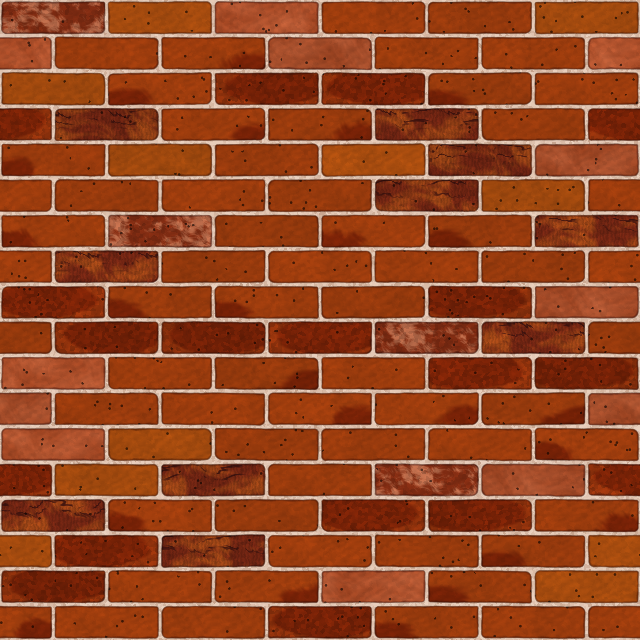
Write a Shadertoy shader that draws this texture.

```glsl
float hash(vec2 p) {
    vec3 q = fract(p.xyx * 0.1031);
    q += dot(q, q.yzx + 33.33);
    return fract((q.x + q.y) * q.z);
}

// Wrapping cellular noise: x = distance to nearest point, y = its random value
vec2 cells(vec2 uv, float n) {
    vec2 p = uv * n, base = floor(p), best = vec2(9.0, 0.0);
    for (int j = -1; j <= 1; j++)
    for (int i = -1; i <= 1; i++) {
        vec2 o = vec2(i, j), id = mod(base + o, n);
        vec2 site = o + vec2(hash(id + 3.7), hash(id + 71.3));
        float dist = length(site - fract(p));
        if (dist < best.x) best = vec2(dist, hash(id + 19.1));
    }
    return best;
}

// Layered sines; whole-number frequencies and matrix keep them periodic
float waves(vec2 uv, float n) {
    vec2 a = 6.2831853 * n * uv;
    float sum = 0.0, weight = 0.5;
    for (int i = 0; i < 4; i++) {
        sum += weight * sin(a.x) * cos(a.y);
        a = mat2(1, 1, -1, 2) * a + sin(a.yx) + float(i);
        weight *= 0.65;
    }
    return sum;
}

float roundedBox(vec2 p, vec2 size, float radius) {
    vec2 q = abs(p) - size + radius;
    return length(max(q, 0.0)) + min(max(q.x, q.y), 0.0) - radius;
}

vec3 brickColor(vec2 uv, vec2 p, vec2 id, vec2 seed) {
    float kind = hash(id + 41.7);
    float side = hash(id + 8.3) < 0.5 ? -1.0 : 1.0;
    float broad = waves(uv + seed, 7.0);
    float fine = waves(uv - seed, 31.0);
    vec2 speck = cells(uv, 170.0);
    vec3 plain = vec3(0.60, 0.23, 0.05), dark = vec3(0.46, 0.13, 0.025);
    vec3 col = plain;
    float grain = 0.07;

    if (kind < 0.24) {
        // Dark rough face with a smooth crescent at one end
        float rim = length((p - vec2(-0.012 * side, 0.004)) / vec2(0.088, 0.031));
        col = mix(dark, vec3(0.55, 0.19, 0.045), smoothstep(0.86, 0.98, rim + 0.12 * broad));
        grain = 0.26;
    } else if (kind < 0.34) {
        col = mix(vec3(0.64, 0.28, 0.14), vec3(0.68, 0.33, 0.19), 0.5 + broad);
    } else if (kind < 0.41) {
        // Scorched face with torn horizontal cracks and faint ribs
        col = mix(vec3(0.43, 0.14, 0.07), vec3(0.57, 0.25, 0.08), smoothstep(-0.3, 0.5, broad));
        col *= 1.0 + 0.07 * sin(p.x * 1100.0 + 4.0 * fine);
        float crack = smoothstep(0.65, 1.0, sin(p.y * 420.0 + 5.0 * waves(uv + seed, 11.0)));
        crack *= smoothstep(-0.15, 0.2, waves(uv - seed, 10.0)) * smoothstep(-0.014, 0.008, p.y);
        col = mix(col, vec3(0.21, 0.06, 0.05), 0.85 * crack);
        grain = 0.18;
    } else if (kind < 0.48) {
        col = vec3(0.64, 0.29, 0.055);
    } else if (kind < 0.51) {
        // Chalky bloom
        col = mix(vec3(0.50, 0.17, 0.07), vec3(0.68, 0.39, 0.27),
                  smoothstep(-0.25, 0.55, broad + 0.6 * fine));
        grain = 0.2;
    } else if (kind < 0.70) {
        // Burnt lower corner
        float burn = length((p - vec2(0.065 * side, -0.019)) / vec2(0.055, 0.027));
        col = mix(dark, plain, smoothstep(0.55, 0.95, burn + 0.35 * broad));
    }

    // Firing tone, diagonal drag marks, grain and pits
    col *= 0.96 + 0.08 * hash(id + 5.9) + 0.07 * broad + 0.05 * fine;
    col *= 1.0 + 0.025 * sin(dot(p, vec2(260.0, -430.0)) + 5.0 * broad);
    col *= 1.0 + grain * (speck.y - 0.5);
    float pit = step(0.975, speck.y) * (1.0 - smoothstep(0.2, 0.5, speck.x));
    return col * (1.0 - 0.6 * pit);
}

void mainImage(out vec4 fragColor, in vec2 fragCoord) {
    vec2 uv = fragCoord / iResolution.xy;
    float pixel = 1.0 / iResolution.y;

    // Running bond: 6 bricks across, 18 courses, every other one shifted
    vec2 grid = vec2(6.0, 18.0), g = uv * grid;
    g.x += 0.5 * mod(floor(g.y) + 1.0, 2.0);
    vec2 id = vec2(mod(floor(g.x), grid.x), floor(g.y));
    vec2 p = (fract(g) - 0.5) / grid;
    vec2 seed = vec2(hash(id + 13.1), hash(id + 57.9));

    // Slightly tilted outline with worn corners
    vec2 q = p + vec2(0.0, p.x * 0.018 * (seed.x - 0.5));
    float wear = hash(id * 3.0 + step(0.0, p) + 90.0);
    float d = roundedBox(q, vec2(0.0806, 0.0247), mix(0.003, 0.011, wear * wear));
    d += 0.0009 * waves(uv + seed, 9.0);

    // Sandy mortar, shaded beside the bricks
    float sand = cells(uv, 230.0).y;
    vec3 mortar = mix(vec3(0.76, 0.62, 0.53), vec3(0.92, 0.82, 0.75), sqrt(sand));
    mortar *= mix(0.72, 1.0, smoothstep(0.0, 0.0016, d));

    vec3 brick = brickColor(uv, p, id, seed);
    float edge = smoothstep(0.0, 0.0035, -d + 0.0012 * waves(uv - seed, 23.0));
    brick *= mix(vec3(0.66, 0.58, 0.60), vec3(1.0), edge);

    vec3 col = mix(brick, mortar, smoothstep(-0.8 * pixel, 0.8 * pixel, d));
    fragColor = vec4(col, 1.0);
}
```
